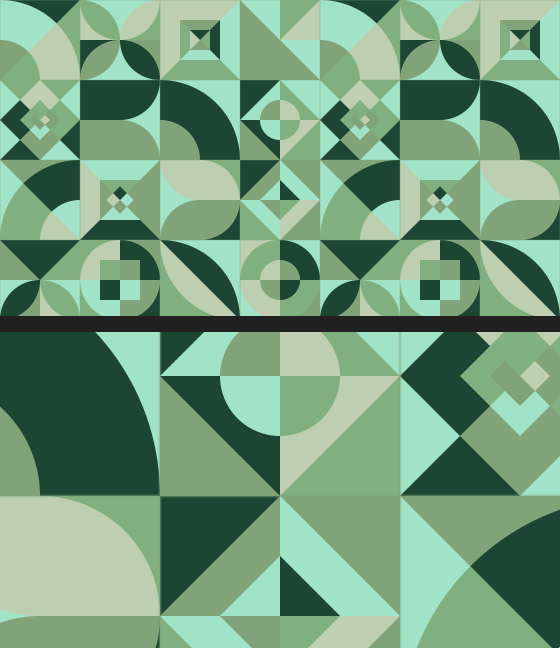
Top: the whole. Bottom: its middle third, enlarged.
This pattern is drawn by a WebGL 2 fragment shader. Its source:

```glsl
#version 300 es
precision highp float;
// Geometric mosaic: a block of 4 x 4 tiles, seven tiles across, hung from the top edge.
// Each tile combines flat wedges, quarters, discs, diamonds and leaves in five greens.
// Edges are smoothed by averaging a small grid of samples in every pixel.

uniform vec2 u_resolution;
out vec4 fragColor;

const vec3 SAGE = vec3(0.50, 0.64, 0.475);
const vec3 LEAF = vec3(0.50, 0.69, 0.50);
const vec3 DARK = vec3(0.11, 0.27, 0.20);
const vec3 MINT = vec3(0.63, 0.89, 0.78);
const vec3 CREAM = vec3(0.74, 0.81, 0.69);
const float TILES_ACROSS = 7.0;
const float BLOCK = 4.0;
const int GRID = 4;

// Tile space: p runs 0..1 with y downward, q is p measured from the tile centre.
float diamond(vec2 q) { return abs(q.x) + abs(q.y); }
float box(vec2 q) { return max(abs(q.x), abs(q.y)); }

vec3 pick(bool inside, vec3 a, vec3 b) { return inside ? a : b; }

// Four square quarters, clockwise from the top left.
vec3 quarters(vec2 q, vec3 tl, vec3 tr, vec3 br, vec3 bl) {
  return q.y < 0.0 ? pick(q.x < 0.0, tl, tr) : pick(q.x < 0.0, bl, br);
}

// Four wedges cut by both diagonals.
vec3 wedges(vec2 q, vec3 left, vec3 top, vec3 right, vec3 bottom) {
  return abs(q.x) > abs(q.y) ? pick(q.x < 0.0, left, right) : pick(q.y < 0.0, top, bottom);
}

// Leaf from the top left to the bottom right of a unit cell.
vec3 leafCell(vec2 p, vec3 body, vec3 upper, vec3 lower) {
  if (distance(p, vec2(0.0, 1.0)) > 1.0) return upper;
  return pick(distance(p, vec2(1.0, 0.0)) > 1.0, lower, body);
}

// Quarter rings around the bottom left corner.
vec3 rings(vec2 p, vec3 corner, vec3 band, vec3 core) {
  float r = distance(p, vec2(0.0, 1.0));
  return r > 1.0 ? corner : pick(r > 0.5, band, core);
}

vec3 firstRow(int col, vec2 p, vec2 q) {
  if (col == 0) return pick(p.x + p.y < 1.0, rings(p, DARK, MINT, SAGE), rings(p, LEAF, CREAM, LEAF));
  if (col == 1) {
    vec2 c = fract(p * 2.0);
    vec2 m = vec2(1.0 - c.x, c.y);
    return quarters(q, leafCell(c, LEAF, MINT, CREAM), leafCell(m, CREAM, MINT, LEAF),
                    leafCell(c, DARK, SAGE, MINT), leafCell(m, SAGE, DARK, MINT));
  }
  if (col == 2) {
    if (box(q) > 0.25) return wedges(q, CREAM, CREAM, MINT, LEAF);
    return box(q) > 0.125 ? wedges(q, LEAF, SAGE, DARK, MINT) : wedges(q, CREAM, DARK, LEAF, SAGE);
  }
  if (p.y > p.x) return SAGE;
  return quarters(q, MINT, pick(p.x + p.y < 1.0, LEAF, CREAM), MINT, SAGE);
}

vec3 secondRow(int col, vec2 p, vec2 q) {
  if (col == 0) {
    float d = diamond(q);
    if (d < 0.125) return wedges(q, SAGE, LEAF, CREAM, SAGE);
    if (d < 0.25) return wedges(q, LEAF, LEAF, SAGE, MINT);
    if (d < 0.5) return wedges(q, DARK, CREAM, LEAF, SAGE);
    return quarters(q, wedges(q, MINT, LEAF, MINT, MINT), wedges(q, MINT, LEAF, MINT, MINT),
                    wedges(q, MINT, MINT, DARK, MINT), wedges(q, MINT, MINT, MINT, DARK));
  }
  if (col == 1) {
    vec2 c = vec2(p.x, fract(p.y * 2.0) * 0.5);
    bool tab = c.x < 0.5 || distance(c, vec2(0.5, q.y < 0.0 ? 0.0 : 0.5)) < 0.5;
    return pick(tab, pick(q.y < 0.0, DARK, SAGE), MINT);
  }
  if (col == 2) return rings(p, MINT, DARK, SAGE);
  if (length(q) < 0.25) return quarters(q, SAGE, CREAM, LEAF, MINT);
  bool inner = diamond(q) < 0.5;
  return quarters(q, pick(inner, MINT, DARK), pick(inner, LEAF, MINT),
                  pick(inner, CREAM, LEAF), pick(inner, DARK, SAGE));
}

vec3 thirdRow(int col, vec2 p, vec2 q) {
  float d = diamond(q);
  if (col == 0) {
    vec2 m = vec2(1.0 - p.x, p.y);
    return pick(p.y < p.x, rings(m, SAGE, DARK, MINT), rings(m, MINT, LEAF, CREAM));
  }
  if (col == 1) {
    if (box(q) > 0.25) return wedges(q, CREAM, MINT, SAGE, DARK);
    return d > 0.17 ? wedges(q, SAGE, LEAF, SAGE, MINT) : wedges(q, CREAM, DARK, MINT, SAGE);
  }
  if (col == 2) {
    vec2 centre = vec2(0.5, q.x > 0.0 ? 0.5 : (q.y < 0.0 ? 0.0 : 1.0));
    vec3 petal = pick(q.y < 0.0, CREAM, SAGE);
    return pick(distance(p, centre) < 0.5, petal, quarters(q, MINT, LEAF, DARK, MINT));
  }
  if (d > 0.5) return quarters(q, DARK, SAGE, SAGE, LEAF);
  return d > 0.25 ? quarters(q, SAGE, MINT, CREAM, MINT) : quarters(q, MINT, DARK, LEAF, SAGE);
}

vec3 fourthRow(int col, vec2 p, vec2 q) {
  if (col == 0) {
    if (q.y < 0.0) return wedges(q, SAGE, DARK, LEAF, DARK);
    vec2 c = fract(p * 2.0);
    return pick(q.x < 0.0, leafCell(vec2(1.0 - c.x, c.y), DARK, MINT, SAGE), leafCell(c, LEAF, MINT, CREAM));
  }
  if (col == 1) {
    if (box(q) < 0.25) return quarters(q, LEAF, SAGE, MINT, DARK);
    return length(q) < 0.5 ? quarters(q, CREAM, DARK, SAGE, MINT) : quarters(q, LEAF, SAGE, DARK, LEAF);
  }
  if (col == 2) return leafCell(p, pick(p.y < p.x, DARK, CREAM), MINT, LEAF);
  if (length(q) < 0.25) return quarters(q, CREAM, SAGE, DARK, SAGE);
  return length(q) < 0.5 ? quarters(q, LEAF, DARK, LEAF, CREAM) : quarters(q, CREAM, MINT, SAGE, MINT);
}

vec3 mosaic(vec2 at) {
  ivec2 cell = ivec2(mod(floor(at), BLOCK));
  vec2 p = fract(at), q = p - 0.5;
  vec3 upper = cell.y == 0 ? firstRow(cell.x, p, q) : secondRow(cell.x, p, q);
  vec3 lower = cell.y == 2 ? thirdRow(cell.x, p, q) : fourthRow(cell.x, p, q);
  // Faint hairline seam between tiles.
  float seam = 1.0 - smoothstep(0.002, 0.009, 0.5 - box(q));
  return mix(pick(cell.y < 2, upper, lower), SAGE, 0.5 * seam);
}

void main() {
  vec3 sum = vec3(0.0);
  for (int i = 0; i < GRID * GRID; i++) {
    vec2 jitter = (vec2(i % GRID, i / GRID) + 0.5) / float(GRID) - 0.5;
    vec2 pixel = gl_FragCoord.xy + jitter;
    vec2 fromTop = vec2(pixel.x, u_resolution.y - pixel.y);
    sum += mosaic(fromTop * TILES_ACROSS / u_resolution.x);
  }
  fragColor = vec4(sum / float(GRID * GRID), 1.0);
}
```
